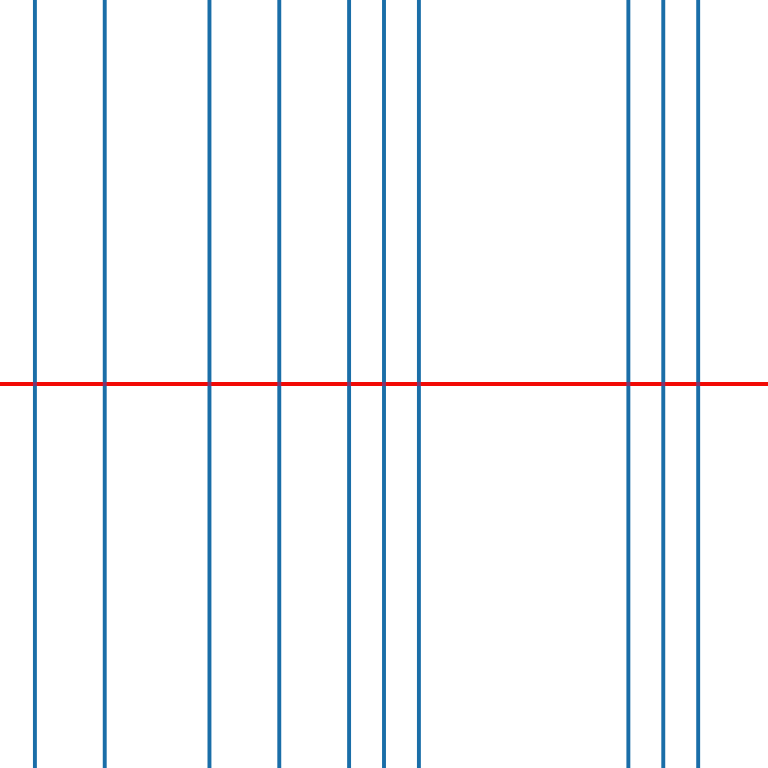
A three.js fragment shader for this background:

```glsl
varying vec2 vUv;

const vec3 PAPER = vec3(1.0);
const vec3 BLUE = vec3(0.10, 0.43, 0.66);
const vec3 RED = vec3(0.95, 0.04, 0.02);
const vec3 CROSSING = vec3(0.48, 0.22, 0.45);
const float COLUMNS = 22.0;
const float BLUE_WIDTH = 0.0051;
const float RED_WIDTH = 0.0052;
const float RED_HEIGHT = 0.5;

// Distance to an evenly spaced run of lines, in columns
float runDistance(float x, float first, float last, float spacing) {
  float nearest = first + spacing * floor((x - first) / spacing + 0.5);
  return abs(x - clamp(nearest, first, last));
}

// Smooth coverage of a line of the given width
float lineCoverage(float dist, float width, float pixel) {
  return clamp((0.5 * width - dist) / pixel + 0.5, 0.0, 1.0);
}

void main() {
  vec2 pixel = max(fwidth(vUv), vec2(0.00001));

  // Vertical lines in four runs
  float x = vUv.x * COLUMNS;
  float dist = runDistance(x, 1.0, 3.0, 2.0);
  dist = min(dist, runDistance(x, 6.0, 10.0, 2.0));
  dist = min(dist, runDistance(x, 11.0, 12.0, 1.0));
  dist = min(dist, runDistance(x, 18.0, 20.0, 1.0));
  float vertical = lineCoverage(dist / COLUMNS, BLUE_WIDTH, pixel.x);

  // Horizontal line
  float horizontal = lineCoverage(abs(vUv.y - RED_HEIGHT), RED_WIDTH, pixel.y);

  // Blend, with a mixed tint where the lines cross
  vec3 color = mix(PAPER, BLUE, vertical);
  color = mix(color, mix(RED, CROSSING, vertical), horizontal);
  gl_FragColor = vec4(color, 1.0);
}
```
